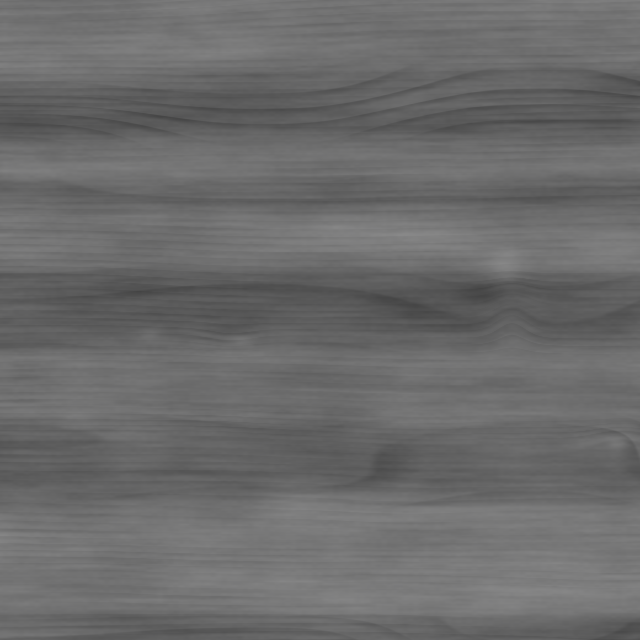
Give the GLSL for this texture, as a three.js fragment shader.

```glsl
// Grey wood veneer with horizontal grain: broad soft bands, cloudy mottling,
// fine fibres, and dark growth lines drawn as contours of a warped height
// field, so that they form long streaks, arches and loops near small knots.

varying vec2 vUv;

const vec3 WOOD_TINT = vec3(1.0, 1.0, 1.002);
const float BASE_TONE = 0.463;

float hash(vec2 p) {
  vec3 q = fract(vec3(p.xyx) * 0.1031);
  q += dot(q, q.yzx + 33.33);
  return fract((q.x + q.y) * q.z);
}

// Smooth value noise from -1 to 1
float noise(vec2 p) {
  vec2 cell = floor(p);
  vec2 f = fract(p);
  vec2 u = f * f * f * (f * (f * 6.0 - 15.0) + 10.0);
  float low = mix(hash(cell), hash(cell + vec2(1.0, 0.0)), u.x);
  float high = mix(hash(cell + vec2(0.0, 1.0)), hash(cell + vec2(1.0, 1.0)), u.x);
  return mix(low, high, u.y) * 2.0 - 1.0;
}

float fbm(vec2 p) {
  float sum = 0.0;
  float weight = 0.55;
  for (int i = 0; i < 4; i++) {
    sum += weight * noise(p);
    p = p * 2.03 + vec2(17.3, 9.1);
    weight *= 0.5;
  }
  return sum;
}

// Soft elliptical spot, 1 at its centre
float spot(vec2 p, vec2 centre, vec2 radius) {
  vec2 d = (p - centre) / radius;
  return exp(-dot(d, d));
}

// Soft horizontal band, 1 along its middle
float band(float y, float middle, float halfWidth) {
  float d = (y - middle) / halfWidth;
  return exp(-d * d * d * d);
}

// Dark lines that fade in slowly and end on a crisper edge
float growthLines(float height, float fadeStart) {
  float f = fract(height);
  return smoothstep(fadeStart, 0.9, f) * (1.0 - smoothstep(0.9, 1.0, f));
}

// Slow waviness of the grain plus the bulges around the knots
vec2 bendGrain(vec2 p) {
  float wave = 0.009 * noise(vec2(p.x * 1.5, p.y * 4.0) + 3.7);
  wave += 0.002 * noise(vec2(p.x * 6.0, p.y * 9.0) + 8.2);
  float bulge = 0.024 * spot(p, vec2(0.80, 0.51), vec2(0.035, 0.05));
  bulge += 0.016 * spot(p, vec2(0.97, 0.31), vec2(0.05, 0.03));
  bulge -= 0.010 * spot(p, vec2(0.36, 0.47), vec2(0.05, 0.025));
  float tilt = 0.03 * (p.x - 0.5) * smoothstep(0.75, 1.0, p.y);
  return vec2(p.x, p.y + wave - bulge - tilt);
}

// Heartwood: the darker bands where the growth lines open into figures
float heartwood(float y) {
  float dark = band(y, 0.842, 0.056);
  dark += band(y, 0.515, 0.062);
  dark += 0.85 * band(y, 0.285, 0.060);
  dark += 0.6 * band(y, 0.695, 0.028);
  dark += 0.75 * band(y, 0.015, 0.032);
  return dark;
}

// Pale knot hearts with a darker shadow beside the largest fold
float knotTone(vec2 p) {
  float pale = 0.07 * spot(p, vec2(0.375, 0.468), vec2(0.022, 0.008));
  pale += 0.06 * spot(p, vec2(0.235, 0.478), vec2(0.018, 0.010));
  pale += 0.08 * spot(p, vec2(0.968, 0.308), vec2(0.018, 0.010));
  pale += 0.06 * spot(p, vec2(0.79, 0.58), vec2(0.025, 0.03));
  float shadow = 0.06 * spot(p, vec2(0.755, 0.54), vec2(0.04, 0.018));
  return pale - shadow;
}

void main() {
  vec2 grain = bendGrain(vUv);
  float dark = heartwood(grain.y + 0.008 * noise(grain * vec2(3.0, 7.0)));

  // Broad shading and clouds
  float tone = BASE_TONE - 0.096 * dark;
  tone += 0.042 * fbm(grain * vec2(1.3, 13.0) + 21.0);
  tone += 0.052 * fbm(vUv * vec2(6.0, 14.0) + 5.0);

  // Fine fibres along the grain
  tone += 0.011 * noise(grain * vec2(3.0, 75.0));
  tone += 0.014 * noise(grain * vec2(6.0, 170.0) + 40.0);
  tone += 0.010 * noise(vUv * vec2(25.0, 240.0));
  tone += 0.006 * noise(vUv * vec2(120.0, 250.0) + 70.0);

  // Wide figured lines in the heartwood, narrow regular ones elsewhere
  float figure = grain.y * 25.0 + 1.9 * noise(grain * vec2(2.4, 9.0) + 13.0);
  float figureFade = 0.6 + 0.4 * noise(grain * vec2(3.0, 22.0) + 31.0);
  tone -= 0.075 * dark * figureFade * growthLines(figure, 0.5);
  float ripple = grain.y * 85.0 + 1.2 * noise(grain * vec2(2.0, 11.0) + 2.0);
  float rippleFade = 0.5 + 0.5 * noise(grain * vec2(3.5, 30.0) + 55.0);
  tone -= 0.030 * rippleFade * growthLines(ripple, 0.3);

  tone += knotTone(vUv);
  gl_FragColor = vec4(WOOD_TINT * clamp(tone, 0.25, 0.56), 1.0);
}
```
